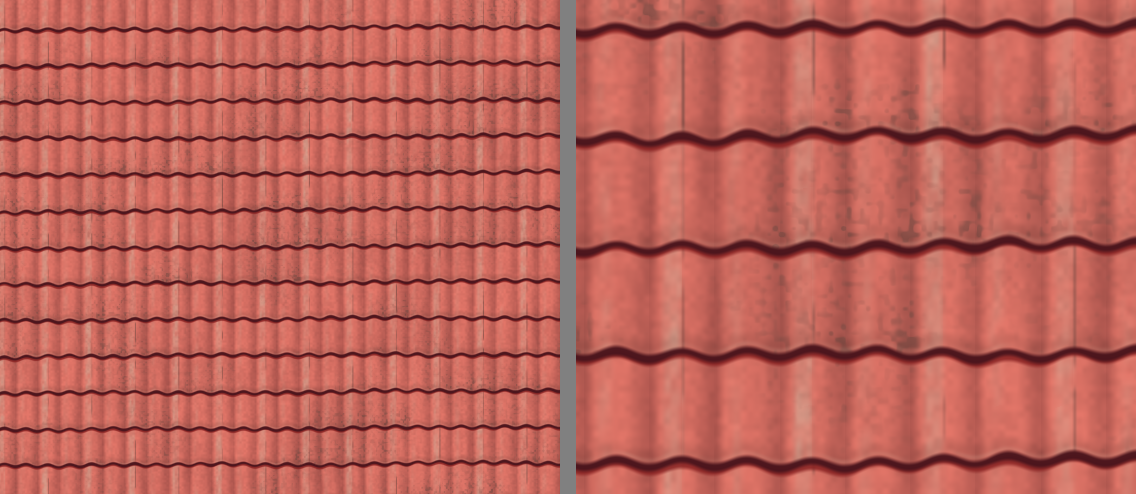
Left: the whole. Right: its middle third, enlarged.
Reproduce this texture procedurally as a Shadertoy shader.

```glsl
// Weathered red clay roof: wavy overlapping tile rows with pale worn side joints.

const vec2 TILES = vec2(12.87, 13.59);      // tiles across and down the canvas
const vec2 PHASE = vec2(0.10, 0.76);        // offset of the first joint and row edge
const float ROW_TILT = 0.10;                // rise of each row, in row heights
const float WAVE_HEIGHT = 0.037;            // in row heights

const vec3 CLAY_LIGHT = vec3(0.86, 0.445, 0.395);
const vec3 CLAY_SHADE = vec3(0.68, 0.335, 0.305);
const vec3 CHALK = vec3(0.83, 0.61, 0.54);
const vec3 GRIME = vec3(0.49, 0.30, 0.27);
const vec3 EDGE_DARK = vec3(0.29, 0.08, 0.11);
const vec3 EDGE_RED = vec3(0.53, 0.13, 0.13);

float hash(vec2 p) {
    vec3 q = fract(p.xyx * vec3(0.1031, 0.1030, 0.0973));
    q += dot(q, q.yzx + 33.33);
    return fract((q.x + q.y) * q.z);
}

float noise(vec2 p) {
    vec2 i = floor(p), f = fract(p);
    f = f * f * (3.0 - 2.0 * f);
    return mix(mix(hash(i), hash(i + vec2(1, 0)), f.x),
               mix(hash(i + vec2(0, 1)), hash(i + vec2(1, 1)), f.x), f.y);
}

float fbm(vec2 p) {
    float sum = 0.0, gain = 0.5;
    for (int i = 0; i < 4; i++) {
        sum += gain * noise(p);
        p = p * 2.03 + 17.1;
        gain *= 0.5;
    }
    return sum;
}

// Soft-edged interval: 1 between a and b
float band(float x, float a, float b, float soft) {
    return smoothstep(a - soft, a + soft, x) * (1.0 - smoothstep(b - soft, b + soft, x));
}

// Tile coordinates: joints and row edges lie on whole numbers
vec2 tileSpace(vec2 uv) {
    vec2 t = uv * TILES - PHASE;
    t.y -= ROW_TILT * uv.x + WAVE_HEIGHT * cos(12.56637 * t.x);
    t.y += 0.06 * (noise(vec2(t.x * 0.8, round(t.y) * 7.0)) - 0.5);
    return t;
}

// Two rounded ribs per tile, lit from the left
float ribLight(float x) {
    float s = fract(2.0 * x + 0.5);
    return smoothstep(0.0, 0.2, s) * (1.0 - 0.85 * smoothstep(0.58, 1.0, s));
}

vec3 clay(vec2 t, vec2 uv, vec2 id) {
    float tone = 0.18 * (hash(id + 3.0) - 0.5) + 0.45 * (fbm(uv * 7.0) - 0.47);
    float streak = noise(vec2(uv.x * 130.0, uv.y * 22.0)) - 0.5;
    float mottle = noise(uv * vec2(190.0, 120.0)) - 0.5;
    float light = 0.13 + 0.84 * ribLight(t.x) + tone + 0.3 * streak + 0.16 * mottle;
    return mix(CLAY_SHADE, CLAY_LIGHT, clamp(light, 0.0, 1.05));
}

// Chalky strip beside each joint, and the faint broken gap itself
vec3 addJoint(vec3 col, vec2 t, vec2 id, float soft) {
    float x = fract(t.x + 0.5) - 0.5;
    float wear = mix(0.35, 0.95, hash(id + 11.0)) * (0.4 + 0.9 * noise(t * vec2(18.0, 7.0)));
    col = mix(col, CHALK, min(0.8 * wear, 0.85) * band(x, -0.14, 0.0, 0.03 + soft));
    float rib = fract(t.x) - 0.46;
    col = mix(col, CHALK, 0.35 * noise(t * vec2(14.0, 5.0) + 40.0) * band(rib, -0.1, 0.0, 0.05));
    float gapTile = hash(vec2(round(t.x), id.y) + 23.0);
    float broken = smoothstep(0.25, 0.7, noise(vec2(round(t.x) * 9.0, t.y * 4.0)));
    return mix(col, GRIME, 0.75 * gapTile * broken * band(x, 0.0, 0.022, soft));
}

// Fine lichen specks, denser in grooves and near the lower edge
vec3 addGrime(vec3 col, vec2 t, vec2 uv, float aspect) {
    vec2 p = uv * vec2(aspect, 1.0);
    float patches = smoothstep(0.34, 0.7, fbm(p * 9.0 + 31.0));
    float place = patches * (0.3 + 0.7 * (1.0 - ribLight(t.x)));
    place *= 0.5 + 0.5 * (1.0 - smoothstep(0.1, 0.7, fract(t.y)));
    float specks = smoothstep(0.5, 0.95, noise(p * 240.0));
    col = mix(col, GRIME, clamp(place * (0.25 + 0.9 * specks), 0.0, 0.7));
    return col * (0.965 + 0.07 * noise(p * 230.0 + 9.0));
}

// Faint lip above, soft shadow line of varying weight, red fringe below
vec3 addRowEdge(vec3 col, vec2 t, vec2 id, float soft) {
    float d = t.y - round(t.y);
    float lip = noise(vec2(t.x * 5.0, id.y * 9.0));
    float weight = noise(vec2(t.x * 4.0, round(t.y) * 6.0 + 3.0));
    col *= 1.0 - 0.08 * band(d, 0.03, 0.16, 0.06);
    col = mix(col, CHALK, 0.3 * lip * band(d, 0.05, 0.08, soft));
    float fringe = mix(0.05, 0.085, noise(vec2(t.x * 2.0, round(t.y) * 5.0 + 2.0)));
    col = mix(col, EDGE_RED, 0.85 * band(d, -fringe, 0.0, soft));
    float halfWidth = mix(0.028, 0.044, weight);
    return mix(col, EDGE_DARK, 0.97 * band(d, -halfWidth, halfWidth, soft));
}

void mainImage(out vec4 fragColor, in vec2 fragCoord) {
    vec2 uv = fragCoord / iResolution.xy;
    vec2 soft = max(0.6 * TILES / iResolution.xy, vec2(0.014, 0.025));
    vec2 t = tileSpace(uv);
    vec2 id = floor(t);

    vec3 col = clay(t, uv, id);
    col = addJoint(col, t, id, soft.x);
    col = addGrime(col, t, uv, iResolution.x / iResolution.y);
    col = addRowEdge(col, t, id, soft.y);
    fragColor = vec4(col, 1.0);
}
```
